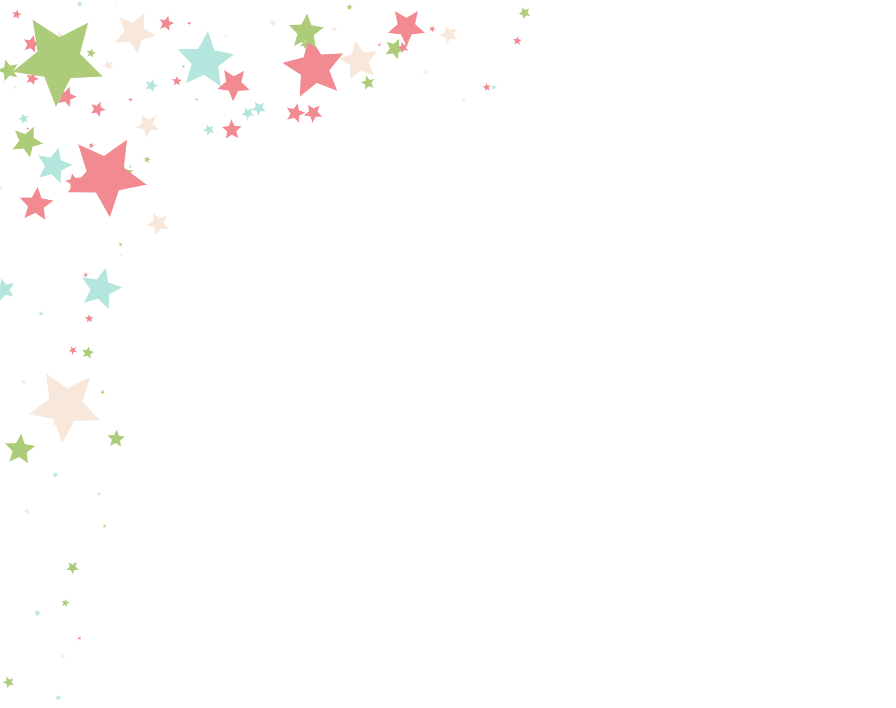
This background is drawn by a Shadertoy shader. Its source:

```glsl
// Pastel five-pointed stars gathered in the upper left corner of a white sheet.
// Small stars are hashed along two tapering arms, one down the left side and one
// along the top; a few large stars are then laid over them as the composition.

const vec3 PAPER = vec3(1.0);
const vec3 CORAL = vec3(0.95, 0.54, 0.57);
const vec3 GREEN = vec3(0.68, 0.80, 0.48);
const vec3 AQUA  = vec3(0.71, 0.90, 0.87);
const vec3 CREAM = vec3(0.97, 0.91, 0.86);

const float SECTOR = radians(72.0);   // angle between two tips
const float INNER_RATIO = 0.47;       // notch radius over tip radius

// Scatter, in units of the canvas height
const int   ARM_STARS = 42;
const float LEFT_LENGTH = 1.0;
const float TOP_LENGTH = 0.76;
const float ARM_DEPTH = 0.28;         // depth at the corner
const float END_DEPTH = 0.12;         // depth at the far end
const float MIN_RADIUS = 0.002;
const float MAX_RADIUS = 0.017;

float hash(float n) {
    return fract(sin(n * 12.9898 + 4.137) * 4375.85);
}

// Signed distance to the edge lines of a star with one tip at the given angle
float starDistance(vec2 q, float radius, float tipAngle) {
    float a = atan(q.y, q.x) - tipAngle;
    a = abs(mod(a + 0.5 * SECTOR, SECTOR) - 0.5 * SECTOR);
    vec2 folded = length(q) * vec2(cos(a), sin(a));
    vec2 tip = vec2(radius, 0.0);
    vec2 notch = radius * INNER_RATIO * vec2(cos(0.5 * SECTOR), sin(0.5 * SECTOR));
    vec2 edge = notch - tip;
    return dot(folded - tip, normalize(vec2(edge.y, -edge.x)));
}

// Place holds centre x, centre y and tip radius
void paintStar(inout vec3 color, vec2 p, vec3 place, float degreesOfTip, vec3 ink) {
    float pixel = 1.0 / iResolution.y;
    float d = starDistance(p - place.xy, place.z, radians(degreesOfTip));
    color = mix(color, ink, 1.0 - smoothstep(-0.6 * pixel, 0.6 * pixel, d));
}

vec3 pickInk(float h) {
    return h < 0.27 ? CORAL : h < 0.54 ? GREEN : h < 0.79 ? AQUA : CREAM;
}

// Small stars, alternating between the left arm and the top arm
void paintScatter(inout vec3 color, vec2 p) {
    for (int i = 0; i < 2 * ARM_STARS; i++) {
        float seed = float(i) * 7.31;
        float along = (float(i / 2) + hash(seed)) / float(ARM_STARS);
        along = pow(along, 1.25);
        float depth = mix(ARM_DEPTH, END_DEPTH, along) * hash(seed + 1.7);
        bool onLeft = i % 2 == 0;
        vec2 center = onLeft ? vec2(depth, 1.0 - along * LEFT_LENGTH)
                             : vec2(along * TOP_LENGTH, 1.0 - depth);
        float radius = mix(MIN_RADIUS, MAX_RADIUS, pow(hash(seed + 2.9), 2.2));
        paintStar(color, p, vec3(center, radius), 360.0 * hash(seed + 4.3),
                  pickInk(hash(seed + 5.9)));
    }
}

// Large stars that carry the composition
void paintLargeStars(inout vec3 color, vec2 p) {
    // Corner and left side
    paintStar(color, p, vec3(0.0825, 0.916, 0.067), -93.0, GREEN);
    paintStar(color, p, vec3(0.1495, 0.752, 0.059), -84.5, CORAL);
    paintStar(color, p, vec3(0.0924, 0.427, 0.053), -95.0, CREAM);
    paintStar(color, p, vec3(0.142, 0.592, 0.0305), 76.0, AQUA);
    paintStar(color, p, vec3(0.076, 0.766, 0.0265), 75.0, AQUA);
    paintStar(color, p, vec3(0.051, 0.711, 0.025), 85.0, CORAL);
    paintStar(color, p, vec3(0.038, 0.800, 0.023), 65.0, GREEN);
    paintStar(color, p, vec3(0.028, 0.365, 0.0225), 85.0, GREEN);
    // Top side
    paintStar(color, p, vec3(0.190, 0.954, 0.0305), -81.0, CREAM);
    paintStar(color, p, vec3(0.290, 0.914, 0.042), 85.0, AQUA);
    paintStar(color, p, vec3(0.330, 0.881, 0.024), -92.0, CORAL);
    paintStar(color, p, vec3(0.507, 0.914, 0.029), 100.0, CREAM);
    paintStar(color, p, vec3(0.444, 0.904, 0.0455), -117.0, CORAL);
    paintStar(color, p, vec3(0.432, 0.955, 0.026), 86.0, GREEN);
    paintStar(color, p, vec3(0.574, 0.962, 0.0275), -90.0, CORAL);
}

void mainImage(out vec4 fragColor, in vec2 fragCoord) {
    vec2 p = fragCoord / iResolution.y;
    vec3 color = PAPER;
    paintScatter(color, p);
    paintLargeStars(color, p);
    fragColor = vec4(color, 1.0);
}
```
